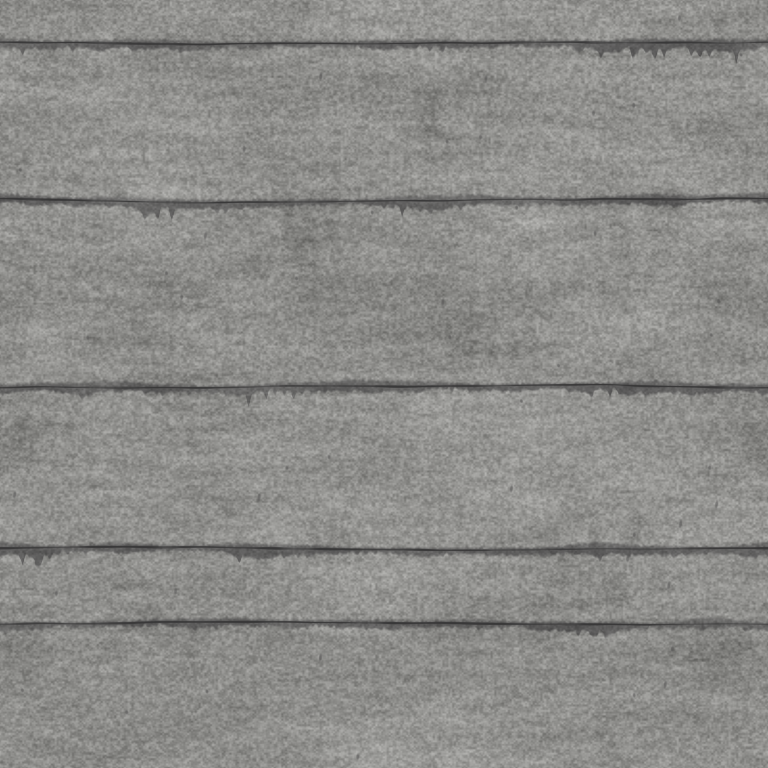
A WebGL 1 fragment shader for this texture:

```glsl
precision highp float;
// Weathered grey concrete planks split by five dark, stained horizontal seams.

uniform vec2 u_resolution;

const vec3 CONCRETE = vec3(0.572, 0.571, 0.560);
const vec3 STAIN = vec3(0.345, 0.342, 0.342);
const vec3 CRACK = vec3(0.215, 0.213, 0.215);

const int SEAMS = 5;
const vec4 UPPER_SEAMS = vec4(0.943, 0.738, 0.497, 0.285);
const float LOWEST_SEAM = 0.190;
const float SEAM_DRIFT = 0.006;     // slow wander of a seam
const float CRACK_HALF = 0.0008;    // half width of the dark line
const float STAIN_BELOW = 0.0075;   // usual reach of the damp edge
const float DRIP_REACH = 0.016;     // extra reach of dripping patches

const float GRAIN = 0.115;
const float FINE_GRAIN = 0.105;
const float STREAKS = 0.065;
const float BLOTCHES = 0.085;
const float BANDS = 0.035;
const vec2 PIT_GRID = vec2(20.0, 24.0);
const float PIT_CHANCE = 0.09;

float hash(vec2 p) {
  vec3 q = fract(p.xyx * 0.1031);
  q += dot(q, q.yzx + 33.33);
  return fract((q.x + q.y) * q.z);
}

// Value noise that repeats over the unit square.
float noise(vec2 uv, vec2 cells, float seed) {
  vec2 p = uv * cells;
  vec2 i = floor(p);
  vec2 f = fract(p);
  f = f * f * (3.0 - 2.0 * f);
  vec2 a = mod(i, cells) + seed;
  vec2 b = mod(i + 1.0, cells) + seed;
  return mix(mix(hash(a), hash(vec2(b.x, a.y)), f.x),
             mix(hash(vec2(a.x, b.y)), hash(b), f.x), f.y);
}

float ripple(float x, float cells, float seed) {
  return noise(vec2(x, 0.0), vec2(cells, 1.0), seed);
}

float seamHeight(int i) {
  if (i == 0) return UPPER_SEAMS.x;
  if (i == 1) return UPPER_SEAMS.y;
  if (i == 2) return UPPER_SEAMS.z;
  if (i == 3) return UPPER_SEAMS.w;
  return LOWEST_SEAM;
}

// Grain, horizontal streaks, level bands and broad clouds.
float surfaceTone(vec2 uv) {
  float tone = GRAIN * (noise(uv, vec2(220.0, 270.0), 3.0) - 0.5);
  tone += FINE_GRAIN * (noise(uv, vec2(400.0, 430.0), 11.0) - 0.5);
  tone += STREAKS * (noise(uv, vec2(16.0, 100.0), 23.0) - 0.5);
  tone += BANDS * (noise(uv, vec2(2.0, 18.0), 31.0) - 0.5);
  tone += BLOTCHES * (0.65 * noise(uv, vec2(4.0, 8.0), 37.0)
                    + 0.35 * noise(uv, vec2(14.0, 24.0), 41.0) - 0.5);
  // Thin dark scrapes and faint upright smears.
  tone -= 0.04 * smoothstep(0.76, 0.98, noise(uv, vec2(32.0, 150.0), 53.0));
  float smear = smoothstep(0.6, 0.9, noise(uv, vec2(5.0, 7.0), 61.0));
  tone -= 0.08 * smear * noise(uv, vec2(75.0, 24.0), 67.0);
  return tone;
}

// Sparse small pits, slightly taller than wide.
float pits(vec2 uv, float px) {
  vec2 cell = mod(floor(uv * PIT_GRID), PIT_GRID);
  vec2 centre = 0.25 + 0.5 * vec2(hash(cell + 71.0), hash(cell + 83.0));
  vec2 d = (fract(uv * PIT_GRID) - centre) / PIT_GRID;
  float size = hash(cell + 97.0);
  d.x += 0.3 * (size - 0.5) * d.y;
  float r = length(d * vec2(1.0, 0.35 + 0.5 * size));
  return step(hash(cell + 103.0), PIT_CHANCE)
       * (1.0 - smoothstep(0.0006, 0.0016 + px, r));
}

// Returns stain and crack coverage for one seam.
vec2 seam(vec2 uv, float height, float seed, float px) {
  float x = uv.x;
  float wander = SEAM_DRIFT * (ripple(x, 4.0, seed) - 0.5)
               + 0.002 * (ripple(x, 19.0, seed + 5.0) - 0.5);
  float d = uv.y - height - wander;

  // Ragged lower edge, with thin drips gathered in patches.
  float patchy = smoothstep(0.45, 0.8, ripple(x, 9.0, seed + 13.0));
  float drip = ripple(x, 170.0, seed + 19.0);
  float fringe = noise(uv, vec2(260.0, 200.0), seed + 23.0) - 0.5;
  float below = STAIN_BELOW * (0.45 + 0.7 * ripple(x, 24.0, seed + 29.0));
  below += patchy * DRIP_REACH * (0.45 * ripple(x, 38.0, seed + 31.0)
                                + 0.8 * drip * drip * drip);
  below += 0.003 * (drip - 0.5) + 0.004 * fringe;
  float swell = ripple(x, 13.0, seed + 43.0);
  float above = 0.0025 + 0.0065 * swell * swell + 0.003 * fringe;

  float soft = 0.0014 + px;
  float stain = smoothstep(-below - soft, -below + soft, d)
              * (1.0 - smoothstep(above - soft, above + soft, d));
  // The damp is darkest near the joint and fades in places.
  stain *= 0.68 + 0.3 * ripple(x, 16.0, seed + 59.0);
  stain *= mix(1.0, 0.8, smoothstep(0.0, 0.004, d));
  float halfWidth = CRACK_HALF * (0.4 + 1.2 * ripple(x, 31.0, seed + 73.0));
  float crack = 1.0 - smoothstep(halfWidth - 0.5 * px, halfWidth + px, abs(d));
  float broken = smoothstep(0.1, 0.6, ripple(x, 23.0, seed + 79.0));
  return vec2(stain, crack * (0.45 + 0.5 * broken));
}

void main() {
  vec2 uv = gl_FragCoord.xy / u_resolution;
  float px = 1.0 / u_resolution.y;
  float tone = surfaceTone(uv);
  vec3 colour = mix(CONCRETE + tone, STAIN, 0.6 * pits(uv, px));
  for (int i = 0; i < SEAMS; i++) {
    vec2 cover = seam(uv, seamHeight(i), 17.0 * float(i) + 7.0, px);
    colour = mix(colour, STAIN + 0.5 * tone, cover.x);
    colour = mix(colour, CRACK, cover.y);
  }
  gl_FragColor = vec4(colour, 1.0);
}
```
